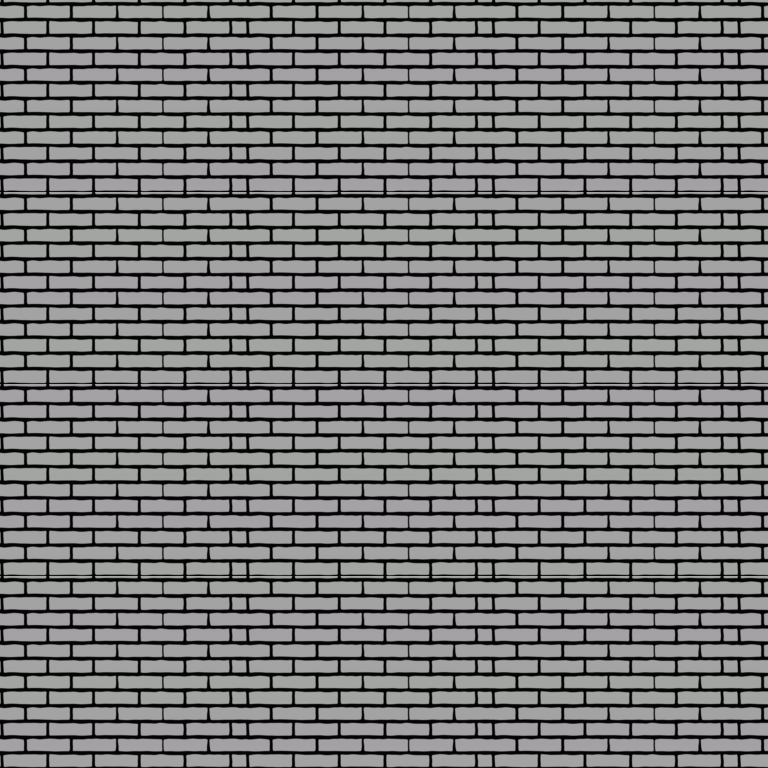
Write a WebGL 2 fragment shader that draws this texture.

```glsl
#version 300 es
precision highp float;
// Grey brick wall with black mortar. A rough two-row running bond fills a tile,
// which is cut off by its own edges, leaving narrow bricks and thin seam lines.
// Bricks are rounded distance fields whose edges are worn by gradient noise.

#define UNITS 768.0               // drawing units up the canvas
#define TILE vec2(245.7, 192.0)   // size of the repeating tile
#define BRICK vec2(45.75, 15.72)  // brick pitch, joints included
#define FIRST_BED 4.0             // first bed joint below the tile top
#define BED_HALF 1.72             // half height of a bed joint
#define ROUGHNESS 1.1             // wear of the long edges
#define CORNER 1.5                // corner radius
#define SOFTNESS 0.75             // half width of the edge ramp
#define SAMPLES 3                 // supersamples per axis

uniform vec2 u_resolution;
out vec4 fragColor;

const vec3 BRICK_GREY = vec3(0.64);
const vec3 MORTAR = vec3(0.008, 0.010, 0.008);

vec2 hashGradient(vec2 cell) {
    vec3 p = fract(vec3(cell.xyx) * vec3(0.1031, 0.1030, 0.0973));
    p += dot(p, p.yzx + 33.33);
    float angle = 6.2832 * fract((p.x + p.y) * p.z);
    return vec2(cos(angle), sin(angle));
}

float gradientNoise(vec2 p) {
    vec2 i = floor(p), f = fract(p);
    vec2 u = f * f * f * (f * (f * 6.0 - 15.0) + 10.0);
    vec2 e = vec2(0.0, 1.0);
    float low = mix(dot(hashGradient(i), f),
                    dot(hashGradient(i + e.yx), f - e.yx), u.x);
    float high = mix(dot(hashGradient(i + e.xy), f - e.xy),
                     dot(hashGradient(i + e.yy), f - e.yy), u.x);
    return mix(low, high, u.y);
}

// Half width of an upright joint; a few are thin or widen downwards.
float jointHalfWidth(int column, bool oddRow, float down) {
    const float halfWidths[5] = float[5](1.4, 1.4, 1.1, 0.6, 1.2);
    const float tapers[5] = float[5](0.2, 0.1, 0.8, 0.1, 1.3);
    int k = clamp(column, 0, 4);
    if (oddRow) return 1.35 + 0.25 * (down - 0.5);
    return halfWidths[k] + tapers[k] * (down - 0.5);
}

// Distance into the nearest brick: positive on brick, negative on mortar.
float brickDepth(vec2 p) {
    vec2 q = mod(p, TILE);
    float row = floor((q.y - FIRST_BED) / BRICK.y);
    float t = q.y - FIRST_BED - row * BRICK.y;
    float parity = mod(row, 2.0);
    bool oddRow = parity > 0.5;

    // Long edges: both wavy, the upper one with deeper sags.
    float wearSeed = 20.0 * parity;
    float topWear = gradientNoise(vec2(q.x / 9.0, wearSeed + 0.37));
    float bottomWear = gradientNoise(vec2(q.x / 12.0, wearSeed + 7.41));
    float top = t - BED_HALF - ROUGHNESS * topWear;
    float bottom = BRICK.y - t - BED_HALF - 0.6 * ROUGHNESS * bottomWear;

    // Short edges, shifted by about half a brick on every other row.
    float offset = oddRow ? 2.0 : 25.6;
    float column = round((q.x - offset) / BRICK.x);
    float across = q.x - offset - column * BRICK.x;
    across += 0.5 * gradientNoise(vec2(column * 3.7 + 0.4, t / 6.0 + wearSeed));
    float side = abs(across) - jointHalfWidth(int(column), oddRow, t / BRICK.y);

    // Rounded intersection of the edges.
    vec2 inset = vec2(side, min(top, bottom));
    vec2 corner = max(CORNER - inset, 0.0);
    return min(max(inset.x, inset.y), CORNER) - length(corner)
         + max(CORNER - max(inset.x, inset.y), 0.0);
}

void main() {
    // Average subsamples so seams and thin joints stay smooth.
    float coverage = 0.0;
    for (int j = 0; j < SAMPLES; j++) {
        for (int i = 0; i < SAMPLES; i++) {
            vec2 jitter = (vec2(i, j) + 0.5) / float(SAMPLES) - 0.5;
            vec2 p = (gl_FragCoord.xy + jitter) / u_resolution.y;
            p = vec2(p.x, 1.0 - p.y) * UNITS;
            coverage += smoothstep(-SOFTNESS, SOFTNESS, brickDepth(p));
        }
    }
    coverage /= float(SAMPLES * SAMPLES);

    // Very faint green to mauve drift between rows.
    float fromTop = 1.0 - gl_FragCoord.y / u_resolution.y;
    float drift = 0.007 * cos(6.2832 * (fromTop * 6.857 - 0.107));
    vec3 brick = BRICK_GREY + drift * vec3(-0.7, 1.0, -0.7);
    fragColor = vec4(mix(MORTAR, brick, coverage), 1.0);
}
```
